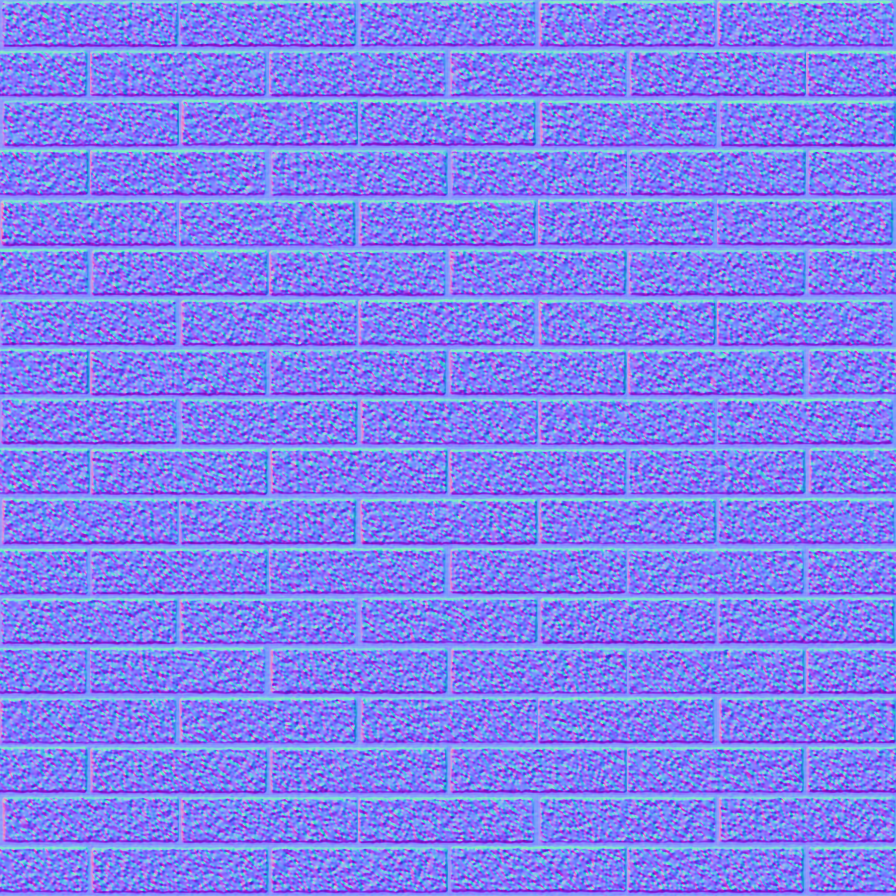
Write a WebGL 2 fragment shader that draws this texture map.

```glsl
#version 300 es
precision highp float;

uniform vec2 u_resolution;
out vec4 fragColor;

// Layout, in canvas units
const vec2 BRICK_COUNT = vec2(5.0, 18.0);
const vec2 BRICK_HALF = vec2(0.0973, 0.0240);
const vec2 BRICK_JITTER = vec2(0.0038, 0.0012);
const float ROW_SHIFT = 0.0014;
const float CORNER_RADIUS = 0.0025;
const float EDGE_WIDTH = 0.0014;
const float EDGE_WOBBLE = 0.0003;

// Slopes
const float EDGE_SLOPE = 1.2;
const vec2 MORTAR_TILT = vec2(0.06, -0.22);
const float MORTAR_FALL = 0.07;
const float FINE_CELLS = 260.0;
const float COARSE_CELLS = 150.0;
const float FINE_SLOPE = 0.52;
const float COARSE_SLOPE = 0.17;
const float MORTAR_GRAIN = 0.15;
const float BUMP_SHARPNESS = 4.0;
const float BUMP_SKEW = 0.55;
const vec2 GRAIN_STRETCH = vec2(0.85, 1.0);
const float TAU = 6.2831853;

vec3 hash3(vec2 cell) {
    vec3 h = fract(cell.xyx * vec3(0.1031, 0.1030, 0.0973));
    h += dot(h, h.yxz + 33.33);
    return fract((h.xxy + h.yzz) * h.zyx);
}

// Gradient of a tiling field of skewed bumps and pits, one per cell
vec2 grainSlope(vec2 uv, float cells) {
    vec2 p = uv * cells;
    vec2 base = floor(p);
    vec2 slope = vec2(0.0);
    for (int y = -1; y <= 1; y++) {
        for (int x = -1; x <= 1; x++) {
            vec2 cell = base + vec2(x, y);
            vec3 rnd = hash3(mod(cell, cells) + cells);
            vec2 v = p - cell - rnd.xy;
            float quad = dot(v, v) + BUMP_SKEW * v.x * v.y;
            float height = (2.0 * rnd.z - 1.0) * exp(-BUMP_SHARPNESS * quad);
            slope -= BUMP_SHARPNESS * height * (2.0 * v + BUMP_SKEW * v.yx);
        }
    }
    return slope * GRAIN_STRETCH;
}

// Slight unevenness along the brick edges
float edgeWobble(vec2 uv) {
    float a = sin(TAU * (31.0 * uv.x + 17.0 * uv.y));
    float b = sin(TAU * (73.0 * uv.x - 59.0 * uv.y) + 2.0 * a);
    return EDGE_WOBBLE * (a + b);
}

void main() {
    vec2 uv = gl_FragCoord.xy / u_resolution;

    // Running bond: even rows move by half a brick
    vec2 grid = (uv - vec2(0.0, ROW_SHIFT)) * BRICK_COUNT;
    float row = floor(grid.y);
    grid.x += 0.5 * mod(row + 1.0, 2.0);
    vec2 brickId = mod(vec2(floor(grid.x), row), BRICK_COUNT);
    vec3 place = hash3(brickId + 7.0);
    vec3 wear = hash3(brickId + 53.0);

    // Rounded brick distance and outward direction
    vec2 q = (fract(grid) - 0.5) / BRICK_COUNT;
    q -= (place.xy - 0.5) * BRICK_JITTER;
    vec2 e = abs(q) - BRICK_HALF + CORNER_RADIUS;
    vec2 corner = max(e, 0.0);
    float d = length(corner) + min(max(e.x, e.y), 0.0) - CORNER_RADIUS;
    d += edgeWobble(uv);
    vec2 outward = e.x > e.y ? vec2(1.0, 0.0) : vec2(0.0, 1.0);
    if (min(e.x, e.y) > 0.0) outward = normalize(corner);
    outward *= sign(q);

    // Each side of each brick is worn differently
    float sideWear = mix(0.15, 1.0, q.x < 0.0 ? wear.x : wear.y);
    float bedWear = mix(0.65, 1.3, q.y < 0.0 ? wear.z : place.z);
    float strength = mix(bedWear, sideWear, abs(outward.x));

    // Sharp bevel, then gently tilted mortar
    float width = max(EDGE_WIDTH, 0.7 / u_resolution.y);
    float bevel = EDGE_SLOPE * strength * exp(-d * d / (width * width));
    float outside = smoothstep(-width, width, d);
    vec2 slope = -outward * (bevel + MORTAR_FALL * outside);
    slope += MORTAR_TILT * outside;

    // Rough brick faces, smoother joints
    vec2 grain = FINE_SLOPE * grainSlope(uv, FINE_CELLS)
               + COARSE_SLOPE * grainSlope(uv, COARSE_CELLS);
    slope += grain * mix(1.0, MORTAR_GRAIN, outside);

    // Encode the normal, with green facing up the canvas
    vec3 normal = normalize(vec3(slope.x, -slope.y, 1.0));
    fragColor = vec4(0.5 + 0.5 * normal, 1.0);
}
```
